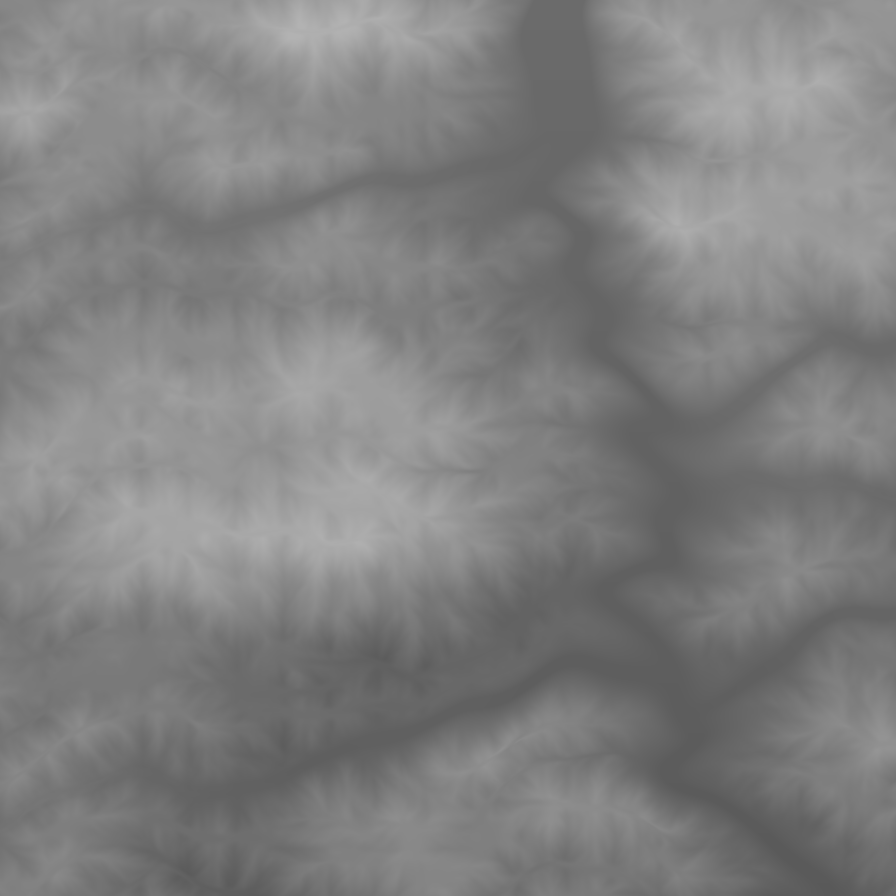
Reproduce this texture map procedurally as a WebGL 1 fragment shader.

```glsl
precision highp float;
// Grey height map of eroded hills: cellular cones and broad swells form the land,
// winding valleys are cut into it, and layers of cellular stripes that follow
// the slope carve branching gullies. Brighter means higher.
uniform vec2 u_resolution;

const float TAU = 6.2832;

vec2 hash2(vec2 c) {
  return fract(sin(vec2(dot(c, vec2(127.1, 311.7)), dot(c, vec2(269.5, 183.3)))) * 43758.5);
}

// Layered sines that bend straight features.
vec2 warp(vec2 p) {
  p += 0.02 * sin(p.yx * vec2(11.0, 13.0) + vec2(0.7, 2.1));
  p += 0.012 * sin(p.yx * vec2(31.0, 25.0) + vec2(4.0, 1.3));
  return p + 0.005 * sin(p.yx * vec2(67.0, 59.0));
}

// Smooth distance to the nearest jittered cell point.
float cellDistance(vec2 p) {
  const float sharpness = 14.0;
  vec2 cell = floor(p), f = fract(p);
  float sum = 0.0;
  for (int j = -1; j <= 1; j++) {
    for (int i = -1; i <= 1; i++) {
      vec2 g = vec2(float(i), float(j));
      sum += exp(-sharpness * length(g + 0.1 + 0.8 * hash2(cell + g) - f));
    }
  }
  return -log(sum) / sharpness;
}

float swell(vec2 p, vec2 centre, vec2 size) {
  vec2 d = (p - centre) / size;
  return exp(-dot(d, d));
}

// 0 on a valley floor, rising towards 1 away from it.
float valleySide(float dist, float floorWidth, float reach) {
  return 1.0 - exp(-max(dist - floorWidth, 0.0) / reach);
}

// Side valley along y = course; "outside" is the distance past its mouth.
float sideValley(float y, float course, float outside, float depth) {
  float d = length(vec2(y - course, max(outside, 0.0)));
  return 1.0 - min(depth, 1.0) * (1.0 - valleySide(d, 0.006, 0.036));
}

float riverX(float y) {
  float meander = 0.018 * sin(38.0 * y) + 0.01 * sin(71.0 * y + 1.0);
  return 0.61 + 0.13 * smoothstep(0.85, 0.45, y) + 0.2 * smoothstep(0.25, -0.05, y)
       - 0.05 * exp(-pow((y - 0.33) / 0.07, 2.0)) + meander * smoothstep(0.95, 0.7, y);
}

// Openness of the land: 0 in the river bed, 1 on free slopes.
float valleys(vec2 p) {
  float east = p.x - riverX(p.y);
  float bed = mix(0.007, 0.028, smoothstep(0.75, 0.88, p.y));
  float open = valleySide(abs(east) * 0.85, bed, mix(0.05, 0.025, smoothstep(0.6, 0.9, p.y)));
  open *= sideValley(p.y, 0.74 + 0.09 * smoothstep(0.25, 0.48, p.x), east, 0.4 + p.x);
  open *= sideValley(p.y, 0.11 + 0.12 * smoothstep(0.28, 0.52, p.x), east, 0.4 + p.x);
  open *= sideValley(p.y, 0.19 + 0.15 * smoothstep(0.7, 1.0, p.x), -east, 0.85);
  open *= sideValley(p.y, 0.53 + 0.11 * smoothstep(0.8, 0.95, p.x), -east, 0.75);
  return open * sideValley(p.y, 0.47, -east, 0.65);
}

float land(vec2 p) {
  vec2 q = warp(p);
  float h = mix(0.468, 0.525, smoothstep(0.25, 0.5, p.y));
  h += 0.11 * swell(p, vec2(0.16, 0.43), vec2(0.45, 0.1));
  h += 0.08 * swell(q, vec2(0.47, 0.51), vec2(0.18, 0.09));
  h += 0.11 * swell(q, vec2(0.33, 0.98), vec2(0.16, 0.06));
  h += 0.11 * swell(q, vec2(0.06, 0.89), vec2(0.13, 0.06));
  h += 0.12 * swell(q, vec2(0.89, 0.83), vec2(0.15, 0.2));
  h += 0.07 * swell(q, vec2(0.96, 0.54), vec2(0.11, 0.07));
  h += 0.06 * swell(q, vec2(0.98, 0.24), vec2(0.15, 0.05));
  h += 0.05 * swell(q, vec2(0.57, 0.15), vec2(0.13, 0.08));
  h += 0.07 * swell(q, vec2(0.05, 0.03), vec2(0.12, 0.06));
  h += 0.19 * (0.4 - cellDistance(q * vec2(3.3, 6.5) + 3.0));
  h += 0.08 * (0.4 - cellDistance(q * vec2(7.0, 14.0) + 17.0));
  return mix(mix(0.35, 0.42, p.y), h, valleys(q));
}

// Stripes running down the flow: x is height, yz its direction of change.
vec3 gullies(vec2 p, vec2 flow) {
  vec2 cell = floor(p), f = fract(p), across = vec2(-flow.y, flow.x);
  vec3 sum = vec3(0.0);
  float total = 0.0;
  for (int j = -1; j <= 1; j++) {
    for (int i = -1; i <= 1; i++) {
      vec2 g = vec2(float(i), float(j));
      vec2 d = f - g - 0.25 - 0.5 * hash2(cell + g);
      float weight = exp(-3.5 * dot(d, d));
      float phase = TAU * 1.1 * dot(d, across);
      sum += weight * vec3(cos(phase), -sin(phase) * across);
      total += weight;
    }
  }
  return sum / total;
}

void main() {
  vec2 p = gl_FragCoord.xy / u_resolution;
  vec2 dx = vec2(0.012, 0.0), dy = dx.yx;
  float height = land(p);
  vec2 slope = vec2(land(p + dx) - land(p - dx), land(p + dy) - land(p - dy)) / (2.0 * dx.x);

  // Carve ever finer gullies, each layer branching off the one before.
  float steepness = length(slope);
  vec2 flow = slope / (steepness + 0.2);
  float amount = 0.021 * smoothstep(0.05, 0.8, steepness) * smoothstep(0.15, 0.8, valleys(warp(p)));
  float scale = 19.0;
  for (int i = 0; i < 3; i++) {
    vec3 g = gullies(p * scale, flow);
    height += amount * g.x;
    flow += 0.5 * g.yz;
    amount *= 0.42;
    scale *= 2.0;
  }
  gl_FragColor = vec4(vec3(clamp(height, 0.33, 0.7)), 1.0);
}
```
